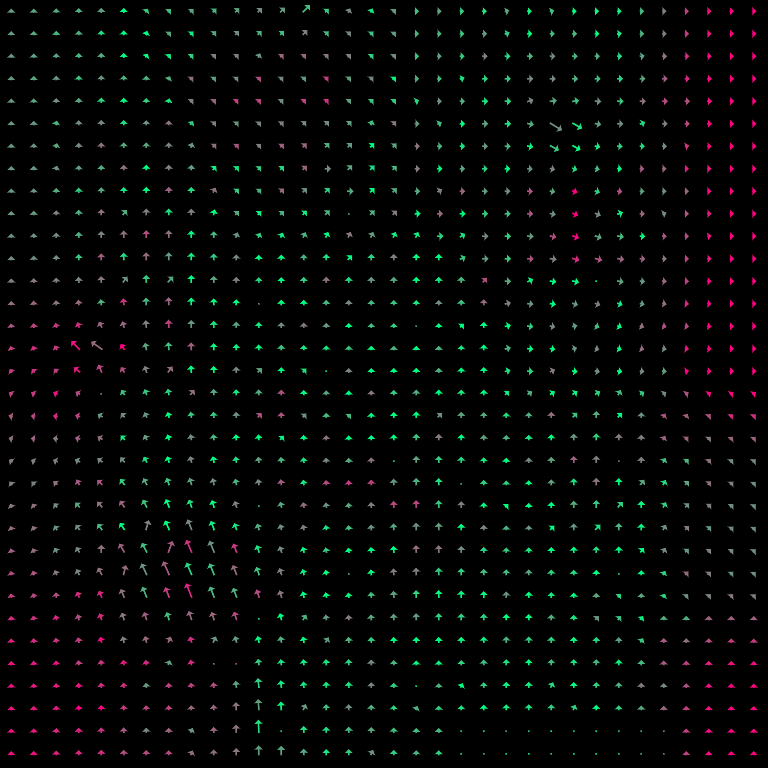
A WebGL 2 fragment shader for this pattern:

```glsl
#version 300 es
precision highp float;

uniform vec2 u_resolution;
out vec4 fragColor;

const float CELLS = 512.0 / 15.0;

float hash(vec2 p) {
    vec3 q = fract(p.xyx * vec3(0.1031, 0.1030, 0.0973));
    q += dot(q, q.yzx + 33.33);
    return fract((q.x + q.y) * q.z);
}

float noise(vec2 p) {
    vec2 i = floor(p), f = fract(p);
    f = f * f * (3.0 - 2.0 * f);
    return mix(mix(hash(i), hash(i + vec2(1, 0)), f.x),
               mix(hash(i + vec2(0, 1)), hash(i + vec2(1, 1)), f.x), f.y);
}

// Soft round spot of influence
float spot(vec2 p, vec2 center, vec2 radius) {
    vec2 d = (p - center) / radius;
    return exp(-dot(d, d));
}

// Calm borders, restless interior
float unrest(vec2 p) {
    vec2 edge = smoothstep(0.0, 0.2, p) * smoothstep(1.0, 0.78, p);
    return edge.x * max(edge.y, 0.6 * smoothstep(0.5, 0.3, abs(p.x - 0.4)));
}

// Heading in degrees, counterclockwise from the right; p.y runs down
float heading(vec2 p, vec2 id) {
    float diagonal = smoothstep(-0.02, 0.03, p.x - 0.17 - 0.4 * p.y)
                   * smoothstep(0.34, 0.28, p.y);
    float lowerRight = smoothstep(0.84, 0.88, p.x)
                     * smoothstep(0.50, 0.53, p.y) * smoothstep(0.81, 0.77, p.y);
    float right = smoothstep(-0.02, 0.02, p.x - 0.52 - 0.13 * smoothstep(0.26, 0.40, p.y))
                * smoothstep(0.53, 0.50, p.y);
    float angle = 90.0 - max(45.0 * max(diagonal, lowerRight), 90.0 * right);
    angle += 65.0 * spot(p, vec2(0.03, 0.55), vec2(0.12, 0.07));
    angle += 35.0 * spot(p, vec2(0.10, 0.62), vec2(0.10, 0.16));
    angle += 22.0 * spot(p, vec2(0.28, 0.74), vec2(0.18, 0.14));
    angle += 40.0 * spot(p, vec2(0.13, 0.46), vec2(0.04));
    angle -= 35.0 * spot(p, vec2(0.73, 0.17), vec2(0.04));
    angle -= 24.0 * spot(p, vec2(0.80, 0.43), vec2(0.10, 0.06));
    angle -= 24.0 * spot(p, vec2(0.76, 0.28), vec2(0.05, 0.08));
    float stray = step(0.92, hash(id + 71.0)) * unrest(p);
    return angle + stray * (angle > 45.0 ? -45.0 : 30.0);
}

// Distance from the cell center to the arrow tip, in cells
float reach(vec2 p, vec2 id) {
    float r = 0.12 + 0.16 * unrest(p) * noise(p * 9.0 + 4.0);
    r += 0.07 * spot(p, vec2(0.28, 0.62), vec2(0.18, 0.28));
    float surge = spot(p, vec2(0.12, 0.46), vec2(0.025))
                + spot(p, vec2(0.23, 0.75), vec2(0.07, 0.06))
                + spot(p, vec2(0.34, 0.94), vec2(0.035, 0.05))
                + spot(p, vec2(0.73, 0.17), vec2(0.025))
                + spot(p, vec2(0.39, 0.02), vec2(0.018));
    return r + surge * (0.25 + 0.3 * hash(id + 19.0));
}

// 0 is green, 1 is pink
float warmth(vec2 p, vec2 id) {
    float w = 0.08 + 0.32 * smoothstep(0.2, 0.0, p.x);
    w += 0.65 * smoothstep(0.78, 0.97, p.x)
       * max(smoothstep(0.62, 0.48, p.y), smoothstep(0.74, 0.92, p.y));
    w += 0.35 * smoothstep(0.8, 0.95, p.x);
    w += 0.55 * smoothstep(0.45, 0.1, p.x) * smoothstep(0.55, 0.92, p.y);
    w += 0.5 * spot(p, vec2(0.37, 0.10), vec2(0.10, 0.14));
    w += 0.5 * spot(p, vec2(0.09, 0.48), vec2(0.14, 0.10));
    w += 0.35 * spot(p, vec2(0.76, 0.28), vec2(0.06, 0.12));
    float wild = unrest(p);
    w += 0.45 * wild * (noise(p * 11.0) - 0.3);
    w += 0.75 * wild * (hash(id + 7.0) - 0.4);
    return clamp(w, 0.0, 1.0);
}

// Filled right-angled head on a thin stem, pointing along +x
float arrow(vec2 q, float tip, float head) {
    float wedge = max((abs(q.y) + q.x - tip) * 0.7071, tip - head - q.x);
    float stem = max(abs(q.y) - 0.038, max(-0.07 - q.x, q.x - tip + 0.1));
    return min(wedge, stem);
}

void main() {
    vec2 uv = gl_FragCoord.xy / u_resolution;
    vec2 grid = vec2(uv.x, 1.0 - uv.y) * CELLS;
    float pixel = CELLS / min(u_resolution.x, u_resolution.y);
    vec3 color = vec3(0.0);

    // Long arrows reach into neighboring cells
    for (int y = -1; y <= 1; y++) {
        for (int x = -1; x <= 1; x++) {
            vec2 id = floor(grid) + vec2(x, y);
            if (min(id.x, id.y) < 0.0 || max(id.x, id.y) > 33.0) continue;
            vec2 p = (id + 0.5) / CELLS;
            vec2 q = (grid - id - 0.5) * vec2(1, -1);
            float a = radians(heading(p, id));
            vec2 dir = vec2(cos(a), sin(a));
            vec2 local = vec2(dot(q, dir), dot(q, vec2(-dir.y, dir.x)));

            // Still cells shrink to a dot
            bool still = hash(id + 43.0) > 1.0 - 0.015 * unrest(p)
                      || (p.y > 0.94 && p.x > 0.59 && p.x < 0.87);
            float d = still ? max(abs(q.x), abs(q.y)) - 0.035
                            : arrow(local, reach(p, id), 0.18);
            float w = warmth(p, id);
            float cover = smoothstep(0.5, -0.5, d / pixel);
            color = mix(color, vec3(w, 1.0 - w, 0.5), cover);
        }
    }
    fragColor = vec4(color, 1.0);
}
```
